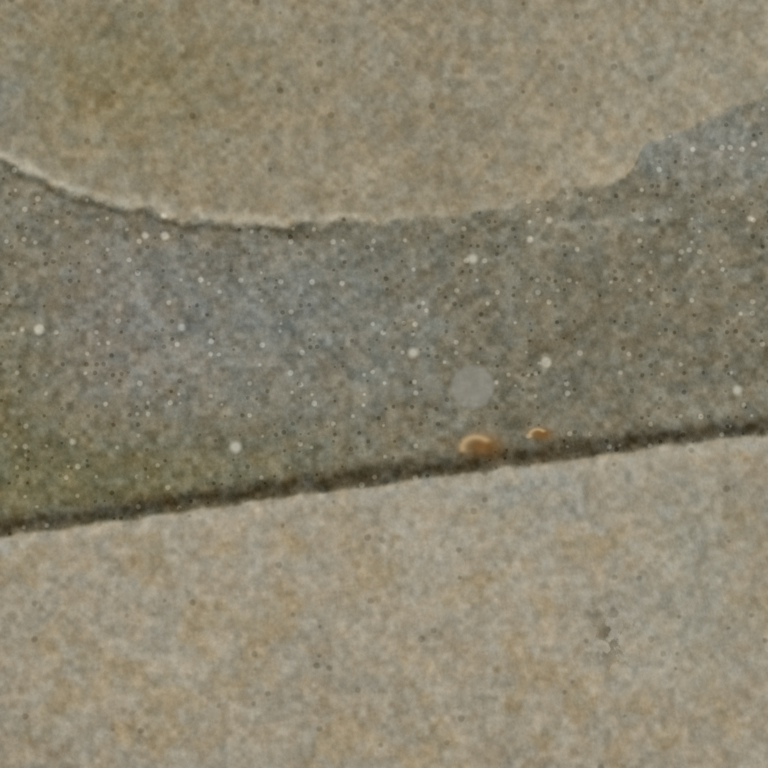
Write a WebGL 2 fragment shader that draws this texture.

```glsl
#version 300 es
precision highp float;
uniform vec2 u_resolution;
out vec4 fragColor;

const vec3 UPPER_STONE = vec3(0.57, 0.535, 0.45);
const vec3 LOWER_STONE = vec3(0.615, 0.58, 0.505);
const vec3 DAMP_STONE = vec3(0.475, 0.455, 0.385);
const vec3 BLUE_GREY = vec3(0.49, 0.50, 0.475);
const vec3 MOSS = vec3(0.42, 0.40, 0.27);
const vec3 CRACK = vec3(0.25, 0.225, 0.165);
const vec3 PALE_RIM = vec3(0.69, 0.66, 0.58);
const vec3 RUST = vec3(0.48, 0.31, 0.13);

float hash(vec2 p) {
  return fract(sin(dot(p, vec2(127.1, 311.7))) * 43758.55);
}

float noise(vec2 p) {
  vec2 i = floor(p), f = fract(p);
  f = f * f * (3.0 - 2.0 * f);
  return mix(mix(hash(i), hash(i + vec2(1, 0)), f.x),
             mix(hash(i + vec2(0, 1)), hash(i + vec2(1, 1)), f.x), f.y);
}

float fbm(vec2 p) {
  float sum = 0.0, amp = 0.5;
  for (int i = 0; i < 4; i++) {
    sum += amp * noise(p);
    p = mat2(1.6, 1.2, -1.2, 1.6) * p + 7.3;
    amp *= 0.5;
  }
  return sum / 0.9375;
}

// Soft elliptical stain
float blob(vec2 p, vec2 center, vec2 radius) {
  vec2 d = (p - center) / radius;
  return exp(-dot(d, d));
}

// Soft stripe around a signed distance
float stripe(float d, float width) {
  return exp(-d * d / (width * width));
}

float disc(vec2 p, vec2 center, float radius, float soft) {
  return 1.0 - smoothstep(radius - soft, radius + soft, length(p - center));
}

// Height of the dried upper boundary
float rimHeight(float x) {
  float d = x - 0.42;
  float left = 0.085 * pow(max(-d, 0.0) / 0.42, 2.5);
  float right = 0.38 * d * d * step(0.0, d);
  return 0.71 + left + right + 0.04 * smoothstep(0.81, 0.85, x);
}

float crackHeight(float x) {
  return 0.312 + 0.15 * x - 0.015 * x * x;
}

// One random grain per cell, kept when its hash passes the threshold
float specks(vec2 p, float cells, float threshold) {
  vec2 id = floor(p * cells);
  vec2 center = 0.3 + 0.4 * vec2(hash(id + 3.1), hash(id + 8.7));
  float size = 0.12 + 0.16 * hash(id + 5.5);
  return step(threshold, hash(id)) * disc(fract(p * cells), center, size, 0.12);
}

// Pale chip with a rusty halo
vec3 chip(vec3 color, vec2 p, vec2 center, float size) {
  vec2 q = (p - center) / size;
  color = mix(color, RUST, 0.75 * blob(q, vec2(0.3, 0.1), vec2(1.1, 0.6)));
  float arc = stripe(length(q * vec2(1.0, 1.4)) - 0.75, 0.25) * smoothstep(-0.2, 0.2, q.y - 0.4 * q.x);
  return mix(color, vec3(0.74, 0.64, 0.48), 0.8 * arc);
}

void main() {
  vec2 p = gl_FragCoord.xy / u_resolution;
  float pixel = 1.0 / u_resolution.y;
  float broad = fbm(p * 7.0);
  float medium = fbm(p * 24.0 + 4.0);
  float wobble = fbm(p * 38.0 + 11.0) - 0.5;
  float rim = p.y - rimHeight(p.x) - 0.022 * wobble;
  float crack = p.y - crackHeight(p.x) - 0.010 * wobble;

  // Upper slab
  vec3 upper = UPPER_STONE + 0.09 * (broad - 0.5);
  upper = mix(upper, vec3(0.47, 0.43, 0.30), 0.6 * blob(p, vec2(0.15, 0.90), vec2(0.18, 0.10)));
  upper = mix(upper, BLUE_GREY, 0.5 * blob(p, vec2(0.0, 0.86), vec2(0.05, 0.07)));
  upper = mix(upper, vec3(0.58, 0.56, 0.49), 0.6 * blob(p, vec2(0.94, 0.93), vec2(0.14, 0.08)));

  // Damp band: grey middle, mossy lower left
  vec3 damp = DAMP_STONE + 0.07 * (broad - 0.5);
  damp = mix(damp, vec3(0.51, 0.49, 0.46), 0.6 * blob(p, vec2(0.17, 0.58), vec2(0.18, 0.13)));
  damp = mix(damp, BLUE_GREY, 0.7 * blob(p, vec2(0.38, 0.58), vec2(0.2, 0.11)));
  damp = mix(damp, MOSS, 0.65 * blob(p, vec2(0.12, 0.37), vec2(0.32, 0.07)));
  damp = mix(damp, MOSS, 0.4 * blob(p, vec2(0.0, 0.48), vec2(0.09, 0.16)));
  damp = mix(damp, vec3(0.505, 0.51, 0.48), 0.85 * blob(p, vec2(0.92, 0.81), vec2(0.12, 0.05)));
  float tide = p.y - 0.708 - 0.8 * pow(max(p.x - 0.72, 0.0), 2.0);
  damp += 0.06 * stripe(tide - 0.012 * wobble, 0.006) * smoothstep(0.66, 0.76, p.x);

  // Lower slab
  vec3 lower = LOWER_STONE + 0.09 * (broad - 0.5);
  lower = mix(lower, vec3(0.57, 0.51, 0.39), 0.55 * smoothstep(0.5, 0.75, medium));
  lower = mix(lower, vec3(0.58, 0.58, 0.54), 0.7 * blob(p, vec2(0.67, 0.36), vec2(0.12, 0.04)));
  lower = mix(lower, vec3(0.56, 0.56, 0.51), 0.6 * blob(p, vec2(0.90, 0.27), vec2(0.07, 0.14)));
  lower -= 0.16 * blob(p, vec2(0.80, 0.17), vec2(0.03, 0.04)) * smoothstep(0.45, 0.65, fbm(p * 70.0));

  // Join the zones
  float inUpper = smoothstep(-0.005, 0.005, rim);
  float inLower = 1.0 - smoothstep(-0.016 - pixel, -0.010 + pixel, crack);
  vec3 color = mix(mix(damp, upper, inUpper), lower, inLower);

  // Pale crust along the upper boundary
  float crust = mix(0.8, 0.2, smoothstep(0.43, 0.5, p.x)) * (0.55 + 0.8 * medium);
  color = mix(color, PALE_RIM, clamp(crust * stripe(rim - 0.004, 0.008), 0.0, 1.0));
  color -= 0.10 * stripe(rim + 0.010, 0.006) * (1.0 - smoothstep(0.4, 0.5, p.x));
  color += 0.05 * blob(p, vec2(0.78, 0.775), vec2(0.1, 0.025)) * inUpper;

  // Dark joint and its worn lower lip
  float jointWidth = 0.011 + 0.005 * medium - 0.003 * smoothstep(0.7, 1.0, p.x);
  color = mix(color, CRACK, 0.85 * stripe(crack, jointWidth) * (1.0 - inLower));
  color = mix(color, vec3(0.66, 0.64, 0.58), 0.55 * stripe(crack + 0.024, 0.010) * inLower);

  // Grain: fine mottling, slanted scratches and scattered grit
  float band = (1.0 - inUpper) * (1.0 - inLower);
  float grain = fbm(p * 110.0) - 0.5;
  float scratch = fbm(mat2(90.0, -45.0, 35.0, 70.0) * p + 2.0) - 0.5;
  color += (0.17 + 0.06 * band) * grain + 0.10 * scratch + 0.06 * (medium - 0.5);
  color += vec3(0.025, 0.0, -0.025) * (fbm(p * 45.0 + 20.0) - 0.5) * 2.0;
  color += band * (0.14 * specks(p, 75.0, 0.90) - 0.10 * specks(p + 0.37, 90.0, 0.88));
  color += 0.22 * band * specks(p + 0.13, 42.0, 0.975);
  color -= 0.09 * (1.0 - band) * specks(p + 0.71, 60.0, 0.95);

  // Round grey spot, bright pebbles and rusty chips
  color = mix(color, vec3(0.55, 0.54, 0.50) + 0.05 * grain, 0.8 * disc(p, vec2(0.615, 0.496), 0.028, 0.004));
  float pebbles = disc(p, vec2(0.616, 0.663), 0.006, 0.004) + disc(p, vec2(0.538, 0.541), 0.006, 0.004)
                + disc(p, vec2(0.307, 0.418), 0.007, 0.004) + disc(p, vec2(0.960, 0.492), 0.006, 0.004);
  color = mix(color, vec3(0.76, 0.75, 0.69), 0.8 * pebbles);
  color = chip(color, p, vec2(0.620, 0.418), 0.024);
  color = chip(color, p, vec2(0.700, 0.434), 0.013);
  fragColor = vec4(clamp(color, 0.0, 1.0), 1.0);
}
```
